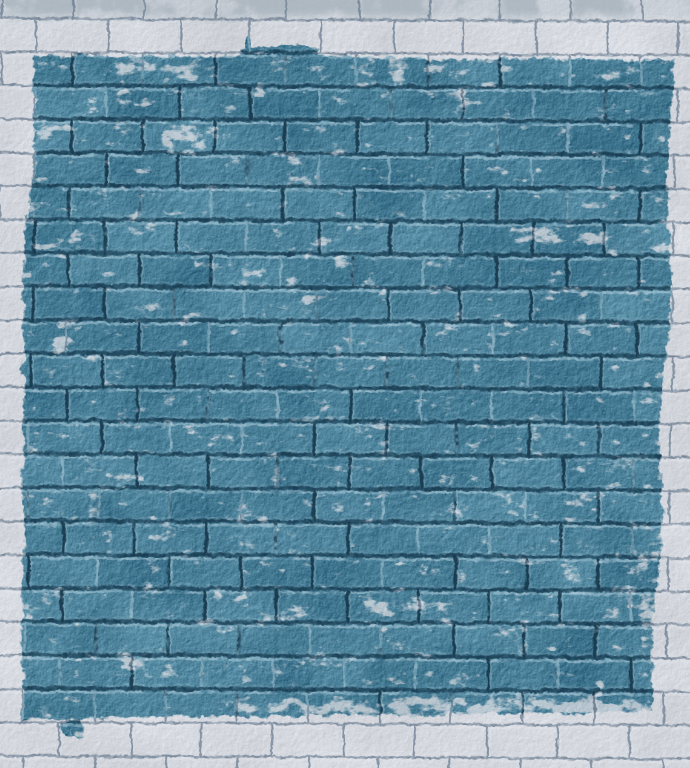
Give the GLSL for this texture, as a WebGL 1 fragment shader.

```glsl
precision highp float;
// A pale brick wall with a rough rectangle of blue paint rolled over it.
// Running-bond joints come from rounding to the nearest course and column;
// value noise frays the paint, scuffs it and embosses the surface.
// Lengths are in hundredths of the canvas height, measured from the top left.
uniform vec2 u_resolution;

float hash(vec2 p) {
  vec3 q = fract(p.xyx * 0.1031);
  q += dot(q, q.yzx + 33.33);
  return fract((q.x + q.y) * q.z);
}

float noise(vec2 p) {
  vec2 i = floor(p), f = fract(p);
  f = f * f * (3.0 - 2.0 * f);
  return mix(mix(hash(i), hash(i + vec2(1, 0)), f.x),
             mix(hash(i + vec2(0, 1)), hash(i + vec2(1, 1)), f.x), f.y);
}

float fbm(vec2 p) {
  float sum = 0.0, amp = 0.53;
  for (int i = 0; i < 4; i++) {
    sum += amp * noise(p);
    p = mat2(1.6, 1.2, -1.2, 1.6) * p + 17.3;
    amp *= 0.5;
  }
  return sum;
}

// Soft bump, 1 at the centre, fading over the given radii
float blob(vec2 p, vec2 center, vec2 radii) {
  vec2 d = (p - center) / radii;
  return exp(-dot(d, d));
}

// Soft line of the given half width around d = 0
float line(float d, float halfWidth) {
  return 1.0 - smoothstep(halfWidth * 0.4, halfWidth + 0.16, abs(d));
}

// Left end of the joint pattern in a course
float courseOffset(float row) {
  return mix(4.85, 0.2, mod(row, 2.0)) - 0.085 * row;
}

// Distance inside the painted area, positive within
float paintDistance(vec2 p) {
  float fray = (fbm(p * 0.75) - 0.5) * 1.2 + (noise(p * 3.0) - 0.5) * 0.3;
  float left = mix(4.5, 3.0, smoothstep(20.0, 32.0, p.y));
  float right = mix(87.3, 85.1, smoothstep(20.0, 95.0, p.y)) + 0.4 * sin(p.y * 0.2);
  float top = 7.5 - 0.8 * blob(p, vec2(37, p.y), vec2(7, 1)) + 0.006 * (p.x - 45.0);
  float bottom = 93.7 - 0.012 * p.x;
  float d = min(min(p.x - left, right - p.x), min(p.y - top, bottom - p.y));
  // Stray strokes above and below
  float stray = max(blob(p, vec2(36.5, 6.5), vec2(6.0, 0.7)),
                    blob(p, vec2(9.2, 95.0), vec2(1.8, 1.4)));
  stray = max(stray, blob(p, vec2(32.3, 5.6), vec2(0.5, 1.5)));
  return max(d, (stray - 0.5) * 1.6) + fray;
}

void main() {
  vec2 p = 100.0 * vec2(gl_FragCoord.x, u_resolution.y - gl_FragCoord.y) / u_resolution.y;

  // Nearest bed joint and nearest upright joint
  vec2 w = p + 0.32 * (vec2(noise(p * 0.9), noise(p * 0.9 + 40.0)) - 0.5)
             + 0.2 * (vec2(noise(p * 3.5), noise(p * 3.5 + 70.0)) - 0.5);
  float v = (w.y - 2.6 - 0.0045 * (p.x - 45.0)) / 4.364;
  float row = floor(v);
  float bed = floor(v + 0.5);
  float dy = (v - bed) * 4.364;
  float u = (w.x - courseOffset(row)) / 9.27;
  float column = floor(u + 0.5);
  float joint = hash(vec2(column, row) + 9.0);
  float dx = (u - column) * 9.27 - (joint - 0.5) * 0.35;
  vec2 brick = vec2(floor(u), row) + 31.0;

  // Joint shadows and lit rims, broken up by noise
  float wear = noise(p * 0.45 + 5.0);
  float rough = noise(p * 2.2 + 90.0);
  float bedShade = line(dy + 0.08, 0.13 + 0.2 * wear) * (0.55 + 0.45 * rough);
  float sideShade = line(dx, 0.12 + 0.13 * wear) * smoothstep(0.25, 0.6, joint + 0.3 * rough - 0.1);
  float shade = max(bedShade, sideShade);
  float bedGlint = line(dy - 0.4, 0.13) * smoothstep(0.15, 0.7, noise(p * 0.3 + 60.0) + 0.3 * rough);
  bedGlint = max(bedGlint, 0.45 * line(dy + 0.5, 0.1) * rough);
  float sideGlint = line(dx - 0.28 * step(0.45, joint), 0.13) * (1.0 - 0.55 * joint);
  float glint = max(bedGlint, sideGlint) * (0.45 + 0.55 * rough);

  // Surface relief lit from the upper left
  float relief = fbm(p * 1.9) - fbm(p * 1.9 + 0.35);
  float grain = noise(p * 5.0) - noise(p * 5.0 + 0.5);
  float cloud = fbm(p * 0.16 + 12.0);

  // Bare wall
  vec3 wall = vec3(0.83, 0.845, 0.87) + 0.09 * relief + 0.035 * grain + 0.08 * (cloud - 0.5);
  float grime = smoothstep(3.5, 1.0, p.y) * (0.35 + 0.65 * smoothstep(0.35, 0.6, fbm(p * 0.25 + 3.0)));
  wall = mix(wall, vec3(0.64, 0.69, 0.73), 0.8 * grime);
  wall = mix(wall, vec3(0.9, 0.91, 0.93), 0.5 * glint);
  float wallJoint = max(line(dy, 0.11) * (0.4 + 0.5 * rough), 0.75 * line(dx, 0.09));
  wall = mix(wall, vec3(0.41, 0.48, 0.56), wallJoint);

  // Blue paint, with a tone for each brick
  float tone = 0.52 + 0.5 * (hash(brick) - 0.5) + 1.2 * (cloud - 0.5) + 0.5 * (fbm(p * 0.9) - 0.5);
  tone -= 0.4 * blob(p, vec2(42, 14), vec2(18, 7)) + 0.25 * blob(p, vec2(75, 89), vec2(20, 5));
  vec3 blue = mix(vec3(0.23, 0.44, 0.54), vec3(0.35, 0.56, 0.65), clamp(tone, 0.0, 1.0));
  blue += 0.2 * relief + 0.065 * grain;
  blue = mix(blue, vec3(0.66, 0.78, 0.84), 0.8 * glint);
  blue = mix(blue, vec3(0.08, 0.21, 0.29), 0.9 * shade);

  // Thin patches where the wall shows through
  float thin = blob(p, vec2(19, 9.2), vec2(9, 1.4)) + blob(p, vec2(58, 9.5), vec2(10, 1.6))
    + blob(p, vec2(61.5, 13.7), vec2(2, 2)) + blob(p, vec2(6, 17.6), vec2(2.2, 1.8))
    + blob(p, vec2(23, 18), vec2(4, 2)) + blob(p, vec2(77, 31), vec2(8, 2))
    + blob(p, vec2(8, 45), vec2(2, 3)) + blob(p, vec2(53, 79), vec2(5, 2))
    + blob(p, vec2(84, 79), vec2(2, 4)) + blob(p, vec2(18, 86), vec2(3, 1))
    + 1.5 * blob(p, vec2(p.x, 92.2), vec2(1, 1.1)) * smoothstep(28.0, 34.0, p.x);
  float scuff = fbm(p * vec2(0.5, 0.9) + 21.0) + 0.22 * min(thin, 1.6) + 0.12 * (rough - 0.5);
  blue = mix(blue, wall, 0.8 * smoothstep(0.65, 0.86, scuff));

  float paint = smoothstep(-0.16, 0.2, paintDistance(p));
  gl_FragColor = vec4(clamp(mix(wall, blue, paint), 0.0, 1.0), 1.0);
}
```
